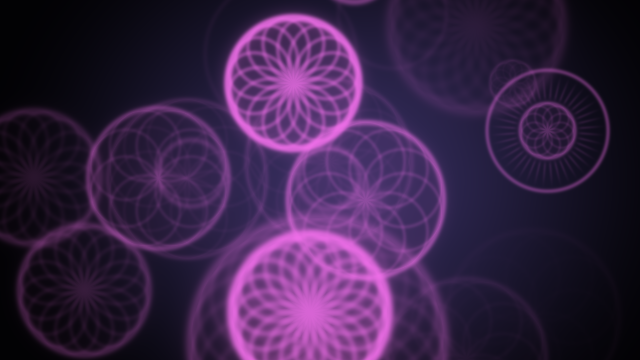
Write a WebGL 1 fragment shader that draws this background.

```glsl
precision highp float;
// Soft glowing magenta rosettes drifting over a dark violet haze.
uniform vec2 u_resolution;

const float PI = 3.14159265;
const vec3 EDGE_COLOR = vec3(0.008, 0.006, 0.016);
const vec3 HAZE_COLOR = vec3(0.205, 0.175, 0.365);
const vec3 GLOW_COLOR = vec3(0.96, 0.44, 0.93);
const vec2 HAZE_CENTER = vec2(0.96, 0.50);
const vec2 HAZE_SIZE = vec2(1.05, 0.92);
const float LINE_LIGHT = 0.27;   // petal lines relative to the rim
const float LINE_WIDTH = 0.68;   // petal lines relative to the rim
const float HUB_LIGHT = 0.30;    // soft spot in the middle
const float HUB_SIZE = 0.22;     // relative to the radius
const float FILL_LIGHT = 0.10;   // faint disc inside the rim
const float HALO_LIGHT = 0.08;   // wide bloom around the rim

float softLine(float dist, float width) {
    float t = dist / width;
    return exp(-t * t);
}

float ring(vec2 p, vec2 center, float radius, float width) {
    return softLine(length(p - center) - radius, width);
}

// One family of curves running from the hub to the rim.
float petalFamily(float r, float angle, float radius, float petals, float twist, float width) {
    float x = min(r / radius, 0.999);
    float stepAngle = 2.0 * PI / petals;
    float offset = mod(angle + twist * acos(x), stepAngle) - 0.5 * stepAngle;
    float slope = twist * x / sqrt(1.0 - x * x);
    return softLine(r * offset / sqrt(1.0 + min(slope * slope, 5.0)), width);
}

// style = petal count, curve twist, rim width
float rosette(vec2 p, vec2 center, float radius, vec3 style, float light) {
    vec2 q = p - center;
    float r = length(q);
    float angle = atan(q.y, q.x + 1e-5);
    float width = style.z;
    float inside = 1.0 - smoothstep(radius - width, radius + width, r);
    float lines = petalFamily(r, angle, radius, style.x, style.y, width * LINE_WIDTH)
                + petalFamily(r, angle, radius, style.x, -style.y, width * LINE_WIDTH);
    float rim = softLine(r - radius, width);
    float halo = softLine(r - radius, width * 3.0);
    float hub = softLine(r, radius * HUB_SIZE);
    return light * (rim + HALO_LIGHT * halo + HUB_LIGHT * hub
        + inside * (LINE_LIGHT * lines + FILL_LIGHT));
}

// Radial ticks between two radii.
float spokes(vec2 p, vec2 center, float inner, float outer, float count) {
    vec2 q = p - center;
    float r = length(q);
    float stepAngle = 2.0 * PI / count;
    float offset = mod(atan(q.y, q.x + 1e-5), stepAngle) - 0.5 * stepAngle;
    float band = smoothstep(inner, inner + 0.02, r) * (1.0 - smoothstep(outer - 0.06, outer, r));
    return band * softLine(r * offset, 0.004);
}

void main() {
    vec2 p = (gl_FragCoord.xy - 0.5 * u_resolution) / u_resolution.y + vec2(8.0 / 9.0, 0.5);

    // Background haze
    float haze = 1.0 - smoothstep(0.0, 1.0, length((p - HAZE_CENTER) / HAZE_SIZE));
    vec3 color = mix(EDGE_COLOR, HAZE_COLOR, haze);

    // Bright foreground rosettes
    float light = rosette(p, vec2(0.815, 0.769), 0.182, vec3(16.0, 0.65, 0.0095), 1.7);
    light += rosette(p, vec2(0.861, 0.132), 0.216, vec3(18.0, 0.70, 0.014), 1.6);
    light += 0.30 * softLine(length(p - vec2(0.861, 0.132)), 0.17);

    // Middle layer
    light += rosette(p, vec2(1.016, 0.444), 0.216, vec3(10.0, 1.0, 0.0085), 0.65);
    light += rosette(p, vec2(0.440, 0.505), 0.195, vec3(8.0, 1.0, 0.0085), 0.36);
    light += rosette(p, vec2(0.882, 0.044), 0.352, vec3(20.0, 0.90, 0.017), 0.28);
    light += rosette(p, vec2(0.093, 0.507), 0.185, vec3(16.0, 0.60, 0.0115), 0.17);
    light += rosette(p, vec2(0.234, 0.194), 0.180, vec3(16.0, 0.60, 0.0110), 0.23);

    // Fine wheel on the right
    vec2 wheel = vec2(1.521, 0.637);
    light += 0.42 * ring(p, wheel, 0.168, 0.006);
    light += rosette(p, wheel, 0.076, vec3(10.0, 0.9, 0.006), 0.38);
    light += 0.10 * spokes(p, wheel, 0.08, 0.165, 40.0);
    light += rosette(p, vec2(1.424, 0.769), 0.063, vec3(10.0, 0.8, 0.005), 0.09);

    // Dim distant rosettes
    light += rosette(p, vec2(1.324, 0.930), 0.240, vec3(18.0, 0.80, 0.018), 0.11);
    light += rosette(p, vec2(0.520, 0.503), 0.220, vec3(10.0, 1.0, 0.008), 0.13);
    light += rosette(p, vec2(0.914, 0.550), 0.230, vec3(12.0, 1.0, 0.008), 0.12);
    light += rosette(p, vec2(1.296, 0.005), 0.220, vec3(8.0, 1.0, 0.010), 0.08);
    light += rosette(p, vec2(1.480, 0.120), 0.240, vec3(8.0, 1.0, 0.010), 0.02);
    light += 0.04 * ring(p, vec2(0.780, 0.850), 0.210, 0.008);
    light += 0.04 * ring(p, vec2(1.090, 0.960), 0.150, 0.008);

    // Small loose rings
    light += 0.18 * ring(p, vec2(0.532, 0.519), 0.092, 0.009);
    light += 0.22 * ring(p, vec2(0.914, 0.505), 0.085, 0.010);
    light += 0.50 * ring(p, vec2(0.984, 1.100), 0.105, 0.010);

    // Blend towards the glow without clipping
    color = mix(color, GLOW_COLOR, 1.0 - exp(-light));
    gl_FragColor = vec4(color, 1.0);
}
```
